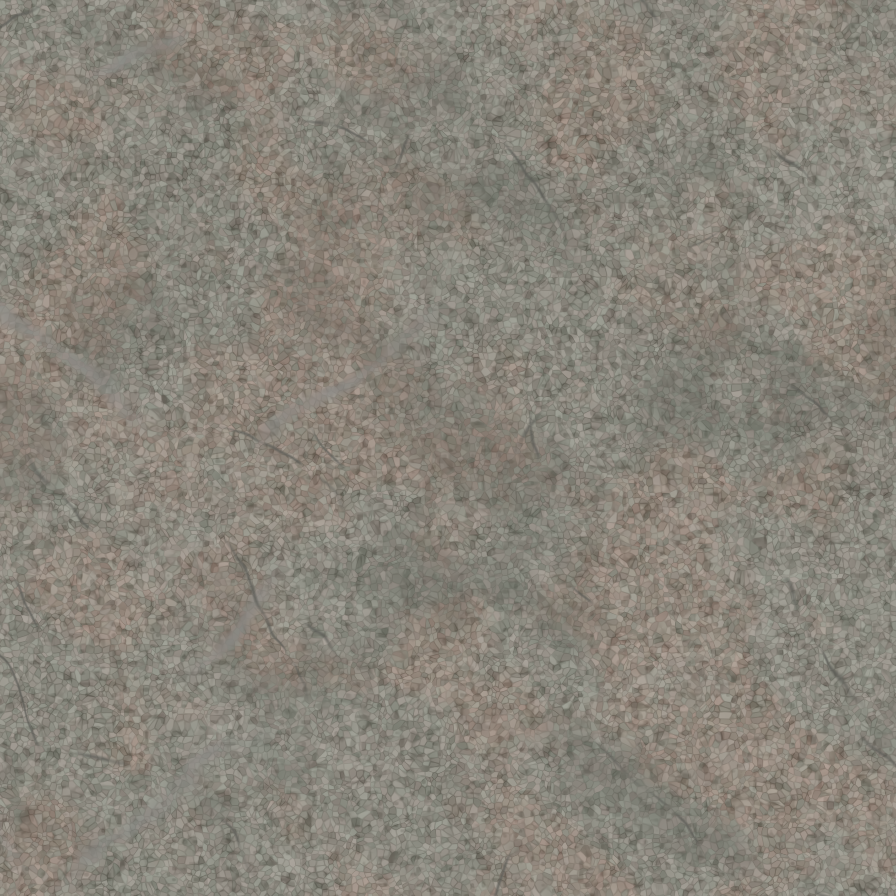
Write a WebGL 2 fragment shader that draws this texture.

```glsl
#version 300 es
precision highp float;
// Weathered grey stone: soft fine grains with dark gaps, drawn from blended
// cellular noise, under pinkish stains, dim smudges, pale bluish veins and
// thin diagonal cracks scattered on jittered grids.
uniform vec2 u_resolution;
out vec4 fragColor;

// Integer hash: three values in 0..1 for a lattice cell and a seed.
vec3 hash3(vec2 cell, int seed) {
    uvec3 v = uvec3(ivec3(ivec2(cell), seed));
    v = v * 1664525u + 1013904223u;
    v.x += v.y * v.z; v.y += v.z * v.x; v.z += v.x * v.y;
    v ^= v >> 16u;
    v.x += v.y * v.z; v.y += v.z * v.x; v.z += v.x * v.y;
    return vec3(v >> 8u) / 16777216.0;
}

float noise(vec2 p, int seed) {
    vec2 i = floor(p), f = fract(p);
    f = f * f * (3.0 - 2.0 * f);
    float low = mix(hash3(i, seed).x, hash3(i + vec2(1, 0), seed).x, f.x);
    float high = mix(hash3(i + vec2(0, 1), seed).x, hash3(i + 1.0, seed).x, f.x);
    return mix(low, high, f.y);
}

float fbm(vec2 p, int seed) {
    float sum = 0.0, weight = 0.5;
    for (int i = 0; i < 4; i++) {
        sum += weight * noise(p, seed + i);
        p = mat2(1.6, 1.2, -1.2, 1.6) * p + 3.7;
        weight *= 0.5;
    }
    return sum / 0.9375;
}

// Grains: xyz is the blended random tint, w the darkness of the gaps.
vec4 grains(vec2 p) {
    vec2 base = floor(p);
    vec4 tint = vec4(0.0);
    float nearest = 9.0, second = 9.0;
    for (int y = -1; y <= 1; y++)
    for (int x = -1; x <= 1; x++) {
        vec2 cell = base + vec2(x, y);
        vec2 rel = cell + hash3(cell, 1).xy - p;
        float d = length(rel);
        tint += vec4(hash3(cell, 2), 1.0) * exp(-12.0 * d * d);
        second = min(second, max(nearest, d));
        nearest = min(nearest, d);
    }
    return vec4(tint.xyz / tint.w, 1.0 - smoothstep(0.0, 0.36, second - nearest));
}

// Tapered strokes, one per grid cell, leaning along either diagonal.
float strokes(vec2 p, float cells, float width, float density, int seed) {
    vec2 q = p * cells;
    float cover = 0.0;
    for (int y = -1; y <= 1; y++)
    for (int x = -1; x <= 1; x++) {
        vec2 cell = floor(q) + vec2(x, y);
        vec3 place = hash3(cell, seed), shape = hash3(cell, seed + 1);
        float angle = (place.z < 0.66 ? -0.75 : 0.65) + (shape.x - 0.5) * 0.7;
        if (place.z > 0.9) angle += 0.9;
        vec2 dir = vec2(cos(angle), sin(angle));
        vec2 rel = q - cell - place.xy;
        float halfLength = mix(0.22, 0.85, shape.y * shape.y);
        float along = abs(dot(rel, dir)) / halfLength;
        float across = abs(dot(rel, vec2(-dir.y, dir.x))) / (width * cells);
        float stroke = (1.0 - smoothstep(0.45, 1.0, along)) * (1.0 - smoothstep(0.0, 1.0, across));
        cover = max(cover, stroke * step(shape.z, density));
    }
    return cover;
}

void main() {
    float side = min(u_resolution.x, u_resolution.y);
    vec2 p = gl_FragCoord.xy / side;

    // Irregular bends shared by grains and lines
    vec2 coarse = vec2(noise(p * 13.0, 10), noise(p * 13.0, 11)) - 0.5;
    vec2 fine = vec2(noise(p * 55.0, 12), noise(p * 55.0, 13)) - 0.5;
    vec2 bent = p + coarse * 0.03 + fine * 0.006;

    // Broad stains and smudges, stretched slightly along the falling diagonal
    vec2 slanted = mat2(0.8, 0.6, -0.6, 0.8) * p * vec2(1.0, 1.35);
    float pink = smoothstep(0.42, 0.68, fbm(slanted * 9.0, 20));
    float smudge = smoothstep(0.54, 0.78, fbm(slanted * 7.0 + 4.0, 30));
    float vein = strokes(bent, 3.6, 0.013, 0.6, 40) * (0.4 + 0.6 * noise(p * 30.0, 42));

    // Granular surface
    vec4 grain = grains(p * 150.0 + fine * 1.2);
    float speck = smoothstep(0.58, 0.9, noise(p * 165.0, 50));
    float tone = (grain.x - 0.5) * 0.115 + (noise(p * 75.0, 51) - 0.5) * 0.04;
    tone -= grain.w * mix(0.03, 0.1, noise(p * 90.0, 52)) + speck * 0.08;
    tone *= 1.0 - 0.35 * smudge - 0.5 * vein;

    vec3 color = vec3(0.575, 0.567, 0.53) + tone;
    color += vec3(0.022, -0.006, -0.012) * pink * (0.4 + 1.2 * grain.y);
    color += vec3(-0.03, 0.006, -0.004) * (grain.z - 0.5);
    color -= vec3(0.058, 0.054, 0.052) * smudge;
    color += (fbm(p * 4.0, 60) - 0.5) * 0.045;

    // Pale veins, then thin broken cracks
    color = mix(color, vec3(0.535, 0.535, 0.53), vein * 0.6);
    float crack = strokes(bent, 6.0, max(0.0032, 1.2 / side), 0.75, 70);
    crack *= smoothstep(0.2, 0.6, noise(p * 38.0, 72));
    color = mix(color, vec3(0.36, 0.36, 0.34), crack * 0.7);

    fragColor = vec4(color, 1.0);
}
```
